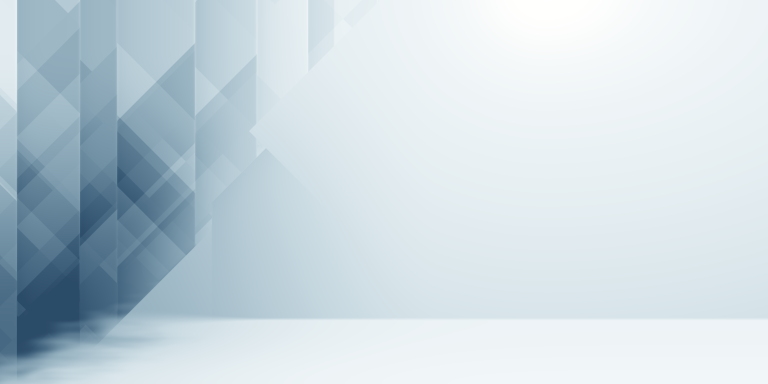
This background is drawn by a WebGL 2 fragment shader. Its source:

```glsl
#version 300 es
precision highp float;
// A pale studio wall and floor with a cluster of translucent blue facets at left.
// One tone value is shaped by gradients, vertical strips and diagonal bands,
// then a cool ramp turns that tone into colour.
uniform vec2 u_resolution;
out vec4 fragColor;

const float HORIZON = 0.169;
const vec2 GLOW_CENTRE = vec2(1.42, 1.03);
const float STRIP_EDGES[7] = float[7](0.044, 0.208, 0.305, 0.508, 0.669, 0.802, 0.984);

float hash(vec2 p) {
  vec3 q = fract(vec3(p.xyx) * 0.1031);
  q += dot(q, q.yzx + 33.33);
  return fract((q.x + q.y) * q.z);
}

float cornerSlope(vec2 cell, vec2 offset) {
  float angle = 6.2832 * hash(cell);
  return dot(vec2(cos(angle), sin(angle)), offset);
}

float gradientNoise(vec2 p) {
  vec2 i = floor(p), f = fract(p), e = vec2(1.0, 0.0);
  vec2 w = f * f * f * (f * (f * 6.0 - 15.0) + 10.0);
  float low = mix(cornerSlope(i, f), cornerSlope(i + e, f - e), w.x);
  float high = mix(cornerSlope(i + e.yx, f - e.yx), cornerSlope(i + 1.0, f - 1.0), w.x);
  return mix(low, high, w.y);
}

// Smooth step of one pixel at zero
float edge(float v, float aa) { return smoothstep(-aa, aa, v); }

float band(float v, vec2 range, float aa) {
  return edge(v - range.x, aa) * edge(range.y - v, aa);
}

// Part of a vertical strip between two diagonals; slope is 1 or -1
float facet(vec2 p, vec2 strip, float slope, vec2 range, float aa) {
  return band(p.x, strip, aa) * band(p.y + slope * p.x, range, aa);
}

// Diagonal lattice of flat random tones, -0.5 to 0.5
float lattice(vec2 p, vec2 size, float seed, float aa) {
  vec2 q = vec2(p.x + p.y, p.y - p.x) / size + seed * vec2(0.37, 0.61) + 40.0;
  vec2 i = floor(q) + seed * 17.0;
  vec2 w = smoothstep(1.0 - 2.0 * aa / size, vec2(1.0), fract(q));
  float a = mix(hash(i), hash(i + vec2(1, 0)), w.x);
  float b = mix(hash(i + vec2(0, 1)), hash(i + 1.0), w.x);
  return mix(a, b, w.y) - 0.5;
}

// Cool ramp: dark navy through steel blue to near white
vec3 coolRamp(float tone) {
  return tone + (1.0 - tone) * (vec3(0.0, 0.11, 0.25) + 0.25 * tone * vec3(0, 1, 1));
}

float wallTone(vec2 p) {
  vec2 d = p - GLOW_CENTRE;
  d.x *= d.x > 0.0 ? 0.6 : 0.9;
  float r = length(d);
  float shade = (1.0 - smoothstep(0.3, 1.15, p.x)) * (1.0 - smoothstep(0.3, 1.0, p.y));
  return 0.965 - 0.08 * r - 0.07 * r * r + 0.035 * exp(-30.0 * r * r) - 0.16 * shade;
}

float floorTone(vec2 p) {
  float back = smoothstep(0.0, HORIZON, p.y);
  float streak = gradientNoise(p * vec2(7.0, 40.0)) + 0.4 * gradientNoise(p * vec2(15.0, 90.0));
  float shade = exp(-p.x * p.x * 3.0) * mix(0.11, 0.26, back);
  float pool = 1.0 - smoothstep(0.0, 0.55, p.x + 0.09 * streak + 2.0 * abs(p.y - 0.12));
  return 0.945 - 0.015 * back - shade - 0.32 * pool;
}

// p.y here is the depth below the top edge
float crystalTone(vec2 p, float aa) {
  float lightSide = smoothstep(0.33, 0.65, p.x);
  float tone = 0.66 + 0.25 * smoothstep(0.3, 0.95, p.x);
  tone -= 0.38 * smoothstep(0.12, 0.88, p.y) * (1.0 - lightSide);

  // Strip seams: a thin light line with a soft shadow to its right
  float index = 0.0, seams = 0.0;
  for (int k = 0; k < 7; k++) {
    float d = p.x - STRIP_EDGES[k];
    index += step(0.0, d);
    seams += 0.09 * exp(-abs(d) / 0.0022) * (1.0 - 0.8 * p.y);
    seams -= 0.04 * step(0.0, d) * exp(-d / 0.03);
  }
  float contrast = mix(0.10, 0.07, lightSide);
  float small = smoothstep(0.25, 0.5, p.y);
  tone += contrast * lattice(p, vec2(0.34, 0.23), index, aa);
  tone += contrast * small * lattice(p, vec2(0.12, 0.19), index + 9.0, aa);

  // Large planes in each strip
  vec2 s0 = vec2(-1.0, 0.044), s1 = vec2(0.044, 0.208), s2 = vec2(0.208, 0.305);
  vec2 s3 = vec2(0.305, 0.508), s4 = vec2(0.508, 0.669);
  tone += 0.18 * facet(p, s0, -1.0, vec2(-1.0, 0.247), aa);
  tone += 0.11 * facet(p, s0, -1.0, vec2(0.247, 0.48), aa);
  tone -= 0.05 * facet(p, s1, 1.0, vec2(0.28, 0.40), aa);
  tone -= 0.05 * facet(p, s1, 1.0, vec2(0.51, 3.0), aa);
  tone -= 0.05 * facet(p, s1, -1.0, vec2(0.345, 0.47), aa);
  tone -= 0.07 * facet(p, s1, 1.0, vec2(0.815, 3.0), aa);
  tone -= 0.07 * facet(p, s2, 1.0, vec2(-1.0, 0.85), aa);
  tone -= 0.03 * facet(p, s2, 1.0, vec2(0.55, 0.85), aa);
  tone += 0.05 * facet(p, s3, 1.0, vec2(-1.0, 0.62), aa);
  tone -= 0.10 * facet(p, s3, -1.0, vec2(-0.005, 0.18), aa);
  tone -= 0.07 * facet(p, s3, 1.0, vec2(0.62, 0.88), aa);
  tone -= 0.08 * facet(p, s3, 1.0, vec2(1.0, 1.2), aa);
  tone -= 0.09 * facet(p, s4, 1.0, vec2(0.81, 1.12), aa);
  tone -= 0.08 * facet(p, vec2(0.802, 0.87), 1.0, vec2(-1.0, 1.0), aa);
  return clamp(tone + seams, 0.17, 0.95);
}

// Soft shadow under the roof-shaped tip at the right of the cluster
float tipShadow(vec2 p, float aa) {
  float below = p.x + p.y - 1.078;
  float roof = edge(below, aa) * edge(p.y - p.x + 0.307, aa) * edge(p.x - 0.552, aa);
  return roof * exp(-max(below, 0.0) / 0.11);
}

// Stepped diagonal outline, hazier to the right and near the floor
float crystalCover(vec2 p, float aa) {
  float sum = p.x + p.y;
  float upper = edge(0.99 - sum, aa);
  float limit = mix(1.15, 1.078, edge(p.x - 0.552, aa));
  float lower = edge(limit - sum, aa) * edge(p.y - p.x + 0.307, aa);
  float haze = 1.0 - 0.45 * smoothstep(0.45, 1.0, p.x);
  haze *= 1.0 - 0.35 * smoothstep(0.9, 1.15, sum) * smoothstep(0.2, 0.45, p.x);
  float base = 0.98 - 0.4 * p.x + 0.05 * gradientNoise(p * vec2(9.0, 40.0));
  return max(upper, lower) * haze * (1.0 - smoothstep(base - 0.08, base + 0.03, p.y));
}

void main() {
  vec2 p = gl_FragCoord.xy / u_resolution * vec2(2.0, 1.0);
  float aa = 1.0 / u_resolution.y;
  float blur = 0.005 + 0.025 * (1.0 - smoothstep(0.3, 0.7, p.x));
  vec2 fromTop = vec2(p.x, 1.0 - p.y);
  float wall = wallTone(p) - 0.07 * tipShadow(fromTop, aa);
  float tone = mix(floorTone(p), wall, smoothstep(-blur, blur, p.y - HORIZON));
  tone = mix(tone, crystalTone(fromTop, aa), crystalCover(fromTop, aa));
  vec2 g = p - GLOW_CENTRE;
  vec3 warmth = vec3(0.015, 0.008, 0.0) * exp(-25.0 * dot(g, g));
  fragColor = vec4(clamp(coolRamp(tone) + warmth, 0.0, 1.0), 1.0);
}
```
